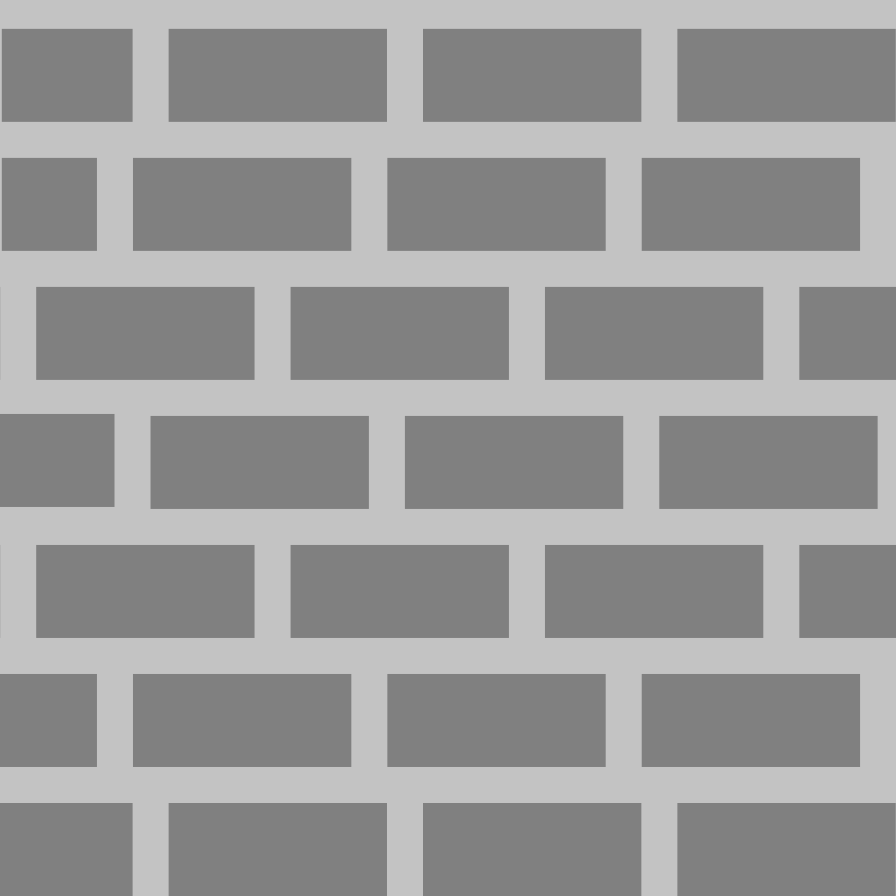
Give the GLSL for this pattern, as a WebGL 1 fragment shader.

```glsl
precision highp float;
// Flat grey brick wall: seven courses with mirrored stagger and pale, wide mortar.
uniform vec2 u_resolution;

// Horizontal start of a course, chosen by its distance from the middle course.
float courseOffset(float fromMiddle) {
  if (fromMiddle < 0.5) return 0.1680;
  if (fromMiddle < 1.5) return 0.0404;
  if (fromMiddle < 2.5) return 0.1484;
  return 0.1882;
}

// Antialiased coverage of an axis-aligned rectangle centred on zero.
float boxCoverage(vec2 p, vec2 halfSize) {
  vec2 inside = clamp((halfSize - abs(p)) * u_resolution + 0.5, 0.0, 1.0);
  return inside.x * inside.y;
}

void main() {
  vec2 uv = gl_FragCoord.xy / u_resolution;
  vec2 pitch = vec2(0.2839, 0.1440);
  vec2 brickSize = vec2(0.2437, 0.1038);

  // Find the course, then the brick within it; cells are centred on the bricks.
  vec2 gap = pitch - brickSize;
  float course = floor((uv.y + 0.5 * gap.y) / pitch.y);
  float along = uv.x - courseOffset(abs(course - 3.0));
  float brick = floor((along + 0.5 * gap.x) / pitch.x);
  vec2 local = vec2(along, uv.y) - vec2(brick, course) * pitch - 0.5 * brickSize;

  // The cut brick at the left of the middle course sits slightly high.
  if (course == 3.0 && brick < 0.0) local.y -= 0.0022;
  float coverage = boxCoverage(local, 0.5 * brickSize);

  // The top two courses leave a sliver of mortar at the left border.
  if (course > 4.5) coverage *= clamp((uv.x - 0.0020) * u_resolution.x + 0.5, 0.0, 1.0);

  vec3 mortarColor = vec3(0.765);
  vec3 brickColor = vec3(0.5);
  gl_FragColor = vec4(mix(mortarColor, brickColor, coverage), 1.0);
}
```
